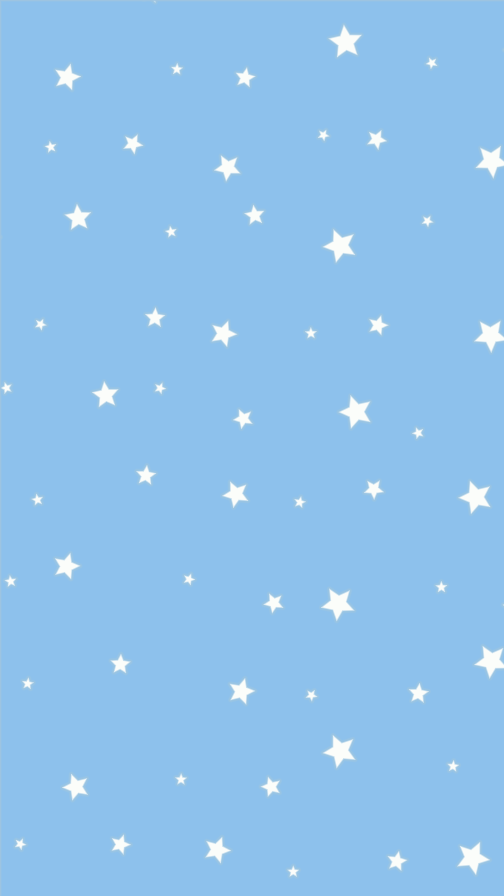
A WebGL 2 fragment shader for this pattern:

```glsl
#version 300 es
precision highp float;

uniform vec2 u_resolution;
out vec4 fragColor;

// Lengths are fractions of the canvas width
const vec3 SKY = vec3(0.553, 0.757, 0.925);
const vec3 STAR_WHITE = vec3(0.985, 0.992, 0.982);
const vec3 FRINGE = vec3(0.60, 0.77, 0.89);
const vec3 BORDER_GREY = vec3(0.62, 0.77, 0.88);
const float CELL = 0.175;
const float JITTER = 0.54;
const float STAGGER = 0.5;
const float MAX_TILT = 0.6;
const float INNER_RATIO = 0.48;
const float SOFTNESS = 0.0022;
const float FRINGE_WIDTH = 0.0045;
const float BORDER_WIDTH = 0.0024;
const vec4 RADII = vec4(0.0112, 0.0200, 0.0268, 0.0340);
const vec3 SIZE_SHARES = vec3(0.31, 0.58, 0.83);
const vec2 RANK_STEP = vec2(0.382, 0.691);

float hash(vec2 p) {
    return fract(sin(dot(p, vec2(127.1, 311.7))) * 43758.5453);
}

mat2 rotation(float angle) {
    float c = cos(angle), s = sin(angle);
    return mat2(c, s, -s, c);
}

// Signed distance to a five-pointed star, folded into one half point
float starDistance(vec2 p, float radius) {
    const vec2 foldRight = vec2(0.80902, -0.58779);
    const vec2 foldLeft = vec2(-0.80902, -0.58779);
    p.x = abs(p.x);
    p -= 2.0 * max(dot(foldRight, p), 0.0) * foldRight;
    p -= 2.0 * max(dot(foldLeft, p), 0.0) * foldLeft;
    p.x = abs(p.x);
    p.y -= radius;
    vec2 edge = INNER_RATIO * vec2(0.58779, 0.80902) - vec2(0.0, 1.0);
    float along = clamp(dot(p, edge) / dot(edge, edge), 0.0, radius);
    return length(p - edge * along) * sign(p.y * edge.x - p.x * edge.y);
}

// Ranks along the skewed lattice keep stars of one size apart
float starRadius(vec2 cell) {
    vec2 skewed = vec2(cell.x - floor(cell.y * 0.5), cell.y);
    float rank = fract(dot(skewed, RANK_STEP));
    if (rank < SIZE_SHARES.x) return RADII.x;
    if (rank < SIZE_SHARES.y) return RADII.y;
    if (rank < SIZE_SHARES.z) return RADII.z;
    return RADII.w;
}

// Distance to the nearest star of a staggered, jittered grid
float starField(vec2 p) {
    vec2 grid = p / CELL;
    float nearest = 1.0;
    for (int j = -1; j <= 1; j++) {
        float row = floor(grid.y) + float(j);
        float shift = STAGGER * mod(row, 2.0);
        for (int i = -1; i <= 1; i++) {
            vec2 cell = vec2(floor(grid.x - shift) + float(i), row);
            vec2 offset = vec2(hash(cell), hash(cell + 17.3)) - 0.5;
            vec2 center = cell + 0.5 + vec2(shift, 0.0) + JITTER * offset;
            float tilt = MAX_TILT * (2.0 * hash(cell + 41.9) - 1.0);
            vec2 local = rotation(tilt) * (p - center * CELL);
            nearest = min(nearest, starDistance(local, starRadius(cell)));
        }
    }
    return nearest;
}

void main() {
    vec2 p = gl_FragCoord.xy / u_resolution.x;
    float top = u_resolution.y / u_resolution.x;
    float blur = max(SOFTNESS, 0.6 / u_resolution.x);

    // Stars with a faint fringe on the sky
    float dist = starField(p);
    float fringe = 1.0 - smoothstep(FRINGE_WIDTH - blur, FRINGE_WIDTH + blur, dist);
    float cover = 1.0 - smoothstep(-blur, blur, dist);
    vec3 color = mix(mix(SKY, FRINGE, fringe), STAR_WHITE, cover);

    // Faint line along the left and top edges
    float inset = min(p.x, top - p.y);
    float line = 1.0 - smoothstep(BORDER_WIDTH - blur, BORDER_WIDTH + blur, inset);
    color = mix(color, BORDER_GREY, line);

    fragColor = vec4(color, 1.0);
}
```
